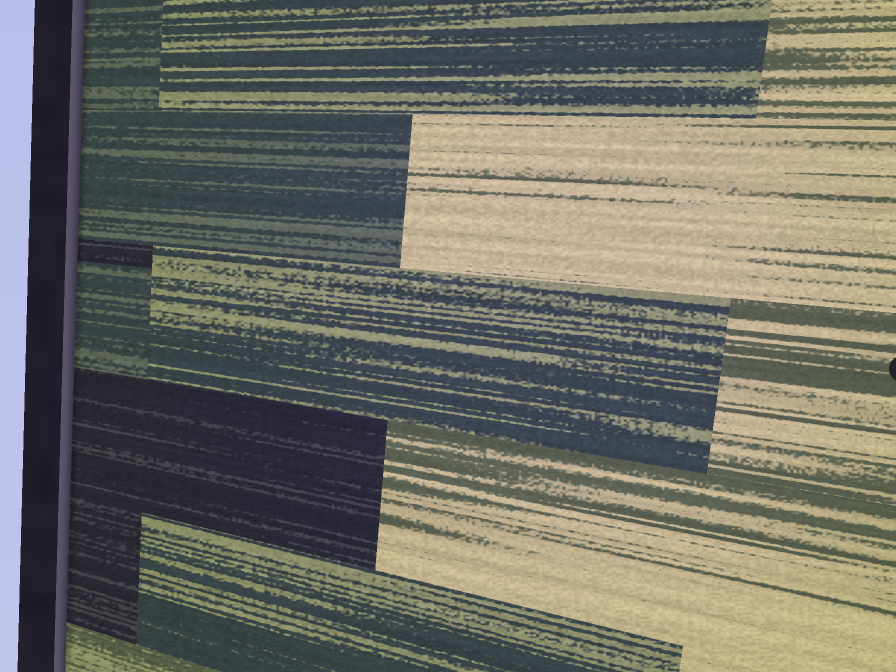
Reproduce this texture procedurally as a Shadertoy shader.

```glsl
const vec3 SLATE = vec3(0.225, 0.27, 0.305);
const vec3 PLUM = vec3(0.165, 0.16, 0.225);
const vec3 SAND = vec3(0.76, 0.71, 0.57);
const vec3 MOSS = vec3(0.34, 0.37, 0.31);
const vec3 STRAW = vec3(0.56, 0.57, 0.45);

float hash(vec2 p) {
    return fract(sin(dot(p, vec2(127.1, 311.7))) * 43758.5453);
}

float noise(vec2 p) {
    vec2 cell = floor(p), f = fract(p);
    f = f * f * (3.0 - 2.0 * f);
    return mix(mix(hash(cell), hash(cell + vec2(1, 0)), f.x),
               mix(hash(cell + vec2(0, 1)), hash(cell + vec2(1, 1)), f.x), f.y);
}

// Horizontal position of a leaning line at height y
float lean(float top, float slope, float y) {
    return top - slope * y;
}

// Fanned rows: the integer part is the row, the fraction the place in it
float rowCoord(vec2 p) {
    float d = p.x - 0.1042;
    return 1.0 + (p.y - 0.1632 - 0.013 * d) / (0.191 + 0.078 * d);
}

// Yarn streaks over a ground colour; cover holds density at row top and bottom
vec3 weave(vec3 ground, vec3 yarn, vec2 cover, vec2 p, float k, float seed) {
    float density = mix(cover.x, cover.y, smoothstep(0.15, 0.85, fract(k)));
    float speck = noise(p * vec2(230.0, 310.0)) - 0.5;
    float fine = noise(vec2(p.x * 2.0 + seed, k * 52.0 + seed * 7.0));
    float broad = noise(vec2(p.x * 0.8 + seed, k * 19.0 + seed * 3.0));
    float streak = 0.62 * fine + 0.38 * broad + 0.22 * speck;
    float on = smoothstep(-0.09, 0.09, streak - 1.0 + density);
    float thread = noise(vec2(p.x * 3.0, k * 37.0 + seed)) - 0.5;
    return mix(ground, yarn, on) * (1.0 + 0.16 * speck + 0.13 * thread);
}

vec3 carpet(vec2 p) {
    float k = rowCoord(p);
    float row = floor(k);
    bool evenRow = mod(row, 2.0) < 0.5;
    float leftSeam = lean(0.243, 0.042, p.y);
    float midSeam = lean(0.628, 0.082, p.y);
    float rightSeam = lean(1.149, 0.138, p.y);
    float column = evenRow ? step(leftSeam, p.x) + step(rightSeam, p.x)
                           : step(midSeam, p.x);

    vec3 ground = SLATE, yarn = STRAW;
    vec2 cover = vec2(0.3);
    if (row > 4.5) {
        ground = MOSS;
        cover = vec2(0.55);
    } else if (column < 0.5) {
        // Dark planks on the left
        bool plum = row > 2.5 || (row > 1.5 && fract(k) < 0.17);
        ground = plum ? PLUM : SLATE;
        yarn = plum ? vec3(0.27, 0.27, 0.32) : vec3(0.38, 0.41, 0.38);
        cover = vec2(0.38, 0.43);
    } else if (evenRow && column < 1.5) {
        // Slate planks with straw streaks
        cover = row < 0.5 ? vec2(0.32, 0.5) : vec2(0.53, 0.26);
    } else {
        // Pale planks with dark streaks
        ground = SAND;
        yarn = MOSS;
        cover = row < 0.5 ? vec2(0.33, 0.55)
              : row < 1.5 ? vec2(0.39, 0.25)
              : row < 2.5 ? vec2(0.54, 0.50)
              : row < 3.5 ? vec2(0.60, 0.22) : vec2(0.25);
    }
    vec3 color = weave(ground, yarn, cover, p, k, row * 5.3 + column * 2.1);

    // Rosy light at the centre, yellow-green toward the rim
    float rim = smoothstep(0.15, 0.85, length(p - vec2(0.85, 0.42)));
    return color * mix(vec3(1.03, 1.0, 1.06), vec3(0.96, 0.98, 0.86), rim);
}

vec3 scene(vec2 p) {
    float wallEdge = lean(0.052, 0.026, p.y);
    float trimEdge = lean(0.108, 0.028, p.y);
    float floorEdge = lean(0.127, 0.030, p.y);

    // Wall, dark frame and its trim
    if (p.x < wallEdge) return mix(vec3(0.72, 0.75, 0.92), vec3(0.75, 0.77, 0.92), p.y);
    if (p.x < trimEdge) return vec3(0.105, 0.10, 0.145) + 0.03 * noise(p * 30.0);
    if (p.x < floorEdge) {
        float across = (p.x - trimEdge) / (floorEdge - trimEdge);
        return mix(vec3(0.36, 0.33, 0.42), vec3(0.22, 0.20, 0.27), across * across);
    }

    // Dark knob at the right rim
    if (length(p - vec2(1.342, 0.549)) < 0.019) return vec3(0.13, 0.13, 0.15);
    return carpet(p) * mix(0.75, 1.0, smoothstep(0.0, 0.012, p.x - floorEdge));
}

void mainImage(out vec4 fragColor, in vec2 fragCoord) {
    // Four samples per pixel smooth every edge
    vec3 color = vec3(0.0);
    for (int i = 0; i < 4; i++) {
        vec2 offset = vec2(i % 2, i / 2) * 0.5 - 0.25;
        vec2 p = (fragCoord + offset) / iResolution.y;
        color += scene(vec2(p.x, 1.0 - p.y));
    }
    fragColor = vec4(color / 4.0, 1.0);
}
```
